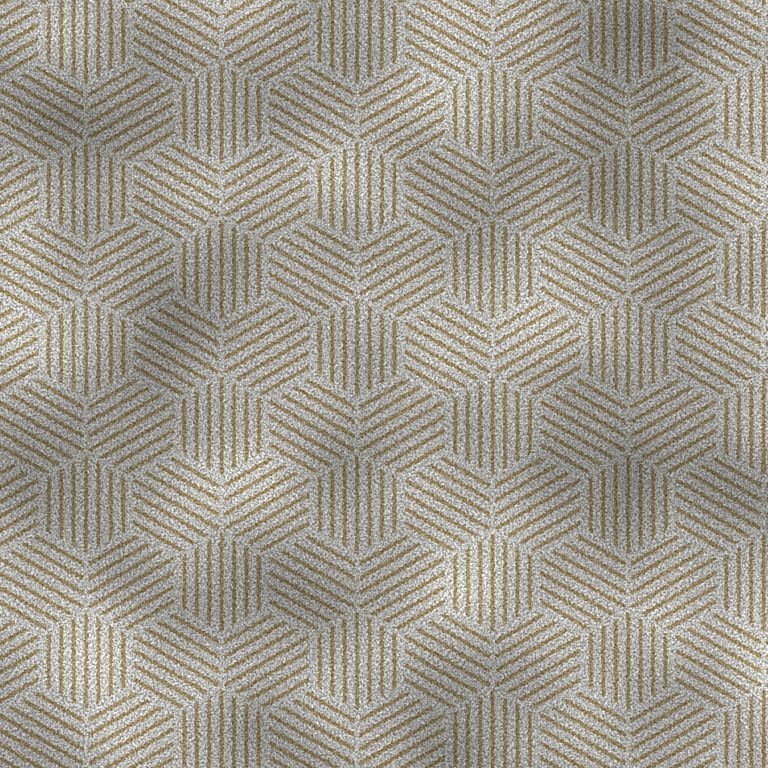
A WebGL 2 fragment shader for this pattern:

```glsl
#version 300 es
precision highp float;
// Brushed silver sheet of hexagons, each hatched with gold bars in one of three directions.

#define HEX_COUNT 8.5                 // hexagon widths across the canvas
#define ORIGIN vec2(0.465, 0.547)     // centre of one upright hexagon
#define BAR_SPACING 0.1375            // in hexagon widths, as are the next two
#define BAR_HALF_WIDTH 0.021
#define HEX_INSET 0.029
#define SILVER vec3(0.66, 0.66, 0.645)
#define GOLD vec3(0.53, 0.465, 0.325)
#define GRAIN_SCALE 290.0
#define GRAIN_SILVER 0.27
#define GRAIN_GOLD 0.17
#define SHEEN_SCALE 4.6
#define SHEEN_STRENGTH 0.36

uniform vec2 u_resolution;
out vec4 fragColor;

const float ROOT3 = 1.7320508;

float hash(vec2 p) {
  vec3 q = fract(vec3(p.xyx) * 0.1031);
  q += dot(q, q.yzx + 33.33);
  return fract((q.x + q.y) * q.z);
}

vec2 gradient(vec2 cell) {
  float angle = 6.2831853 * hash(cell + 71.0);
  return vec2(cos(angle), sin(angle));
}

float gradientNoise(vec2 p) {
  vec2 i = floor(p), f = fract(p);
  vec2 u = f * f * f * (f * (f * 6.0 - 15.0) + 10.0);
  vec2 e = vec2(1.0, 0.0);
  float low = mix(dot(gradient(i), f), dot(gradient(i + e.xy), f - e.xy), u.x);
  float high = mix(dot(gradient(i + e.yx), f - e.yx), dot(gradient(i + e.xx), f - e.xx), u.x);
  return mix(low, high, u.y);
}

// Offset from the centre of the nearest unit-width, pointy-top hexagon
vec2 hexLocal(vec2 p) {
  vec2 size = vec2(1.0, ROOT3);
  vec2 a = p - size * round(p / size);
  vec2 q = p - 0.5 * size;
  vec2 b = q - size * round(q / size);
  return dot(a, a) < dot(b, b) ? a : b;
}

// Signed distance to the gold bars, negative inside
float barDistance(vec2 p) {
  vec2 local = hexLocal(p);
  vec2 center = p - local;

  // Directions cycle in threes along a row; rows shift by half a cycle
  float row = round(center.y * 2.0 / ROOT3);
  float kind = mod(round(center.x - 1.5 * row), 3.0);
  float angle = radians(60.0 * kind);
  float across = dot(local, vec2(cos(angle), sin(angle)));

  float bar = abs(across - BAR_SPACING * round(across / BAR_SPACING)) - BAR_HALF_WIDTH;
  vec2 m = abs(local);
  float hexagon = max(m.x, dot(m, vec2(0.5, 0.5 * ROOT3))) - 0.5 + HEX_INSET;
  return max(bar, hexagon);
}

// Speckle from two turned layers, so that no grid shows
float speckle(vec2 uv) {
  vec2 p = mat2(0.8, 0.6, -0.6, 0.8) * uv * GRAIN_SCALE;
  vec2 q = mat2(0.923, -0.385, 0.385, 0.923) * uv * GRAIN_SCALE * 1.43;
  return gradientNoise(p + 400.0) + gradientNoise(q + 900.0);
}

void main() {
  vec2 uv = gl_FragCoord.xy / u_resolution.x;
  float pixel = HEX_COUNT / u_resolution.x;
  float grain = speckle(uv);

  // Soft, slightly rough bars over the sheet
  float d = barDistance((uv - ORIGIN) * HEX_COUNT) + 0.006 * grain;
  float softness = max(0.7 * pixel, 0.013);
  float gold = 1.0 - smoothstep(-softness, softness, d);
  vec3 color = mix(SILVER, GOLD, gold);

  // Fine speckle, weaker on the gold
  color += grain * mix(GRAIN_SILVER, GRAIN_GOLD, gold);

  // Broad soft patches of light and shade
  float sheen = gradientNoise(uv * SHEEN_SCALE + 3.7)
              + 0.45 * gradientNoise(uv * SHEEN_SCALE * 2.1 + 19.3);
  color *= 1.0 + SHEEN_STRENGTH * sheen;

  fragColor = vec4(clamp(color, 0.0, 1.0), 1.0);
}
```
